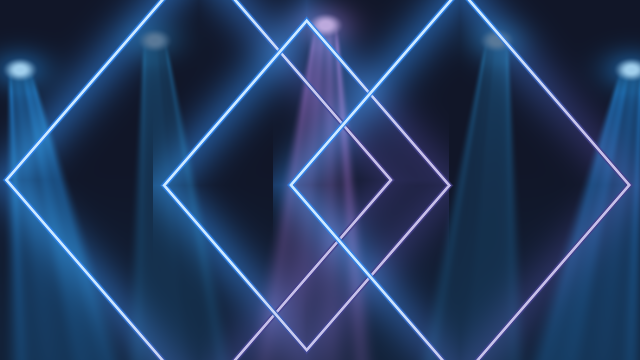
A WebGL 2 fragment shader for this background:

```glsl
#version 300 es
precision highp float;
// Neon diamond outlines over a dark stage lit by five soft spotlights.
uniform vec2 u_resolution;
out vec4 fragColor;

float hash(float n) {
    return fract(sin(n * 127.1) * 43758.5453);
}

float noise(float x) {
    float i = floor(x), f = fract(x);
    return mix(hash(i), hash(i + 1.0), f * f * (3.0 - 2.0 * f));
}

// Fan of light below a lamp: soft sides, bright rims and inner streaks.
float beam(vec2 q, float drift, float spread, float seed) {
    float t = max(-q.y, 0.0);
    float u = (q.x - drift * t) / (0.035 + spread * t);
    float body = 1.0 - smoothstep(0.7, 1.12, abs(u));
    float rim = exp(-pow((abs(u) - 0.8) / 0.16, 2.0));
    float streaks = 0.5 + 0.55 * noise(u * 3.5 + seed) + 0.3 * rim;
    return body * streaks * smoothstep(-0.01, 0.07, -q.y) * exp(-1.15 * t);
}

// Signed distance to a diamond of the given half width.
float diamond(vec2 q, float halfWidth) {
    return (abs(q.x) * 1.155 + abs(q.y) - halfWidth * 1.155) / 1.528;
}

vec3 screen(vec3 base, vec3 light) {
    return base + light * (1.0 - base);
}

// Wide halo, clipped to a vertical band of the stage.
vec3 addGlow(vec3 col, vec2 p, vec2 center, float halfWidth, vec2 band) {
    vec2 q = p - center;
    float d = diamond(q, halfWidth);
    float cool = 1.0 - smoothstep(-0.55, 0.75, (q.x - 0.45 * q.y) / halfWidth);
    vec3 tint = mix(vec3(0.10, 0.085, 0.21), vec3(0.07, 0.25, 0.46), cool);
    float glow = 0.7 * exp(-d * d / 0.0055) + 0.3 * exp(-abs(d) / 0.03);
    return screen(col, tint * glow * step(band.x, p.x) * step(p.x, band.y));
}

// Thin tube: coloured rim around a pale core.
vec3 addTube(vec3 col, vec2 p, vec2 center, float halfWidth) {
    vec2 q = p - center;
    float d = abs(diamond(q, halfWidth)), px = 1.0 / u_resolution.y;
    float cool = 1.0 - smoothstep(-0.4, 0.8, (q.x - 0.45 * q.y) / halfWidth);
    vec3 rim = mix(vec3(0.27, 0.25, 0.55), vec3(0.18, 0.52, 0.94), cool);
    vec3 core = mix(vec3(0.78, 0.75, 0.91), vec3(0.80, 0.91, 1.0), cool);
    col = mix(col, rim, 0.9 * (1.0 - smoothstep(0.0045, 0.0075 + px, d)));
    return mix(col, core, 1.0 - smoothstep(0.0036 - 0.5 * px, 0.0036 + 0.5 * px, d));
}

void main() {
    vec2 p = gl_FragCoord.xy / u_resolution.y;
    vec3 col = mix(vec3(0.07, 0.13, 0.22), vec3(0.065, 0.085, 0.155), smoothstep(0.0, 0.6, p.y));

    // Diamond halos
    vec2 left = vec2(0.552, 0.5), middle = vec2(0.852, 0.485), right = vec2(1.278, 0.486);
    col = addGlow(col, p, left, 0.534, vec2(-1.0, 3.0));
    col = addGlow(col, p, middle, 0.396, vec2(0.425, 1.247));
    col = addGlow(col, p, right, 0.470, vec2(0.757, 3.0));

    // Spotlights, mirrored about the central one
    for (int i = -2; i <= 2; i++) {
        int ring = abs(i);
        float side = sign(float(i));
        vec2 lamp = vec2(0.905, 0.930);
        vec3 tint = vec3(0.34, 0.20, 0.42), bulb = vec3(0.76, 0.68, 0.88);
        float drift = -0.04, spread = 0.15;
        if (ring == 1) {
            lamp = vec2(0.905 + side * 0.475, 0.887);
            tint = vec3(0.03, 0.20, 0.31);
            bulb = vec3(0.36, 0.48, 0.60);
            drift = -side * 0.076;
            spread = 0.13;
        } else if (ring == 2) {
            lamp = vec2(0.905 + side * 0.849, 0.806);
            tint = vec3(0.05, 0.34, 0.60);
            bulb = vec3(0.66, 0.84, 0.95);
            drift = -side * 0.155;
            spread = 0.155;
        }
        vec2 q = p - lamp;
        float seed = 17.0 + 9.0 * float(ring);
        q.x *= side < 0.0 ? -1.0 : 1.0;
        drift *= side < 0.0 ? -1.0 : 1.0;
        col = screen(col, tint * beam(q, drift, spread, seed));
        float r = length(q / vec2(0.045, 0.031));
        col = screen(col, tint * 0.7 * exp(-r * r * 0.3));
        col = mix(col, bulb, 0.95 * (1.0 - smoothstep(0.25, 1.15, r)));
    }

    // Diamond tubes, back to front
    col = addTube(col, p, left, 0.534);
    col = addTube(col, p, middle, 0.396);
    col = addTube(col, p, right, 0.470);
    fragColor = vec4(col, 1.0);
}
```
